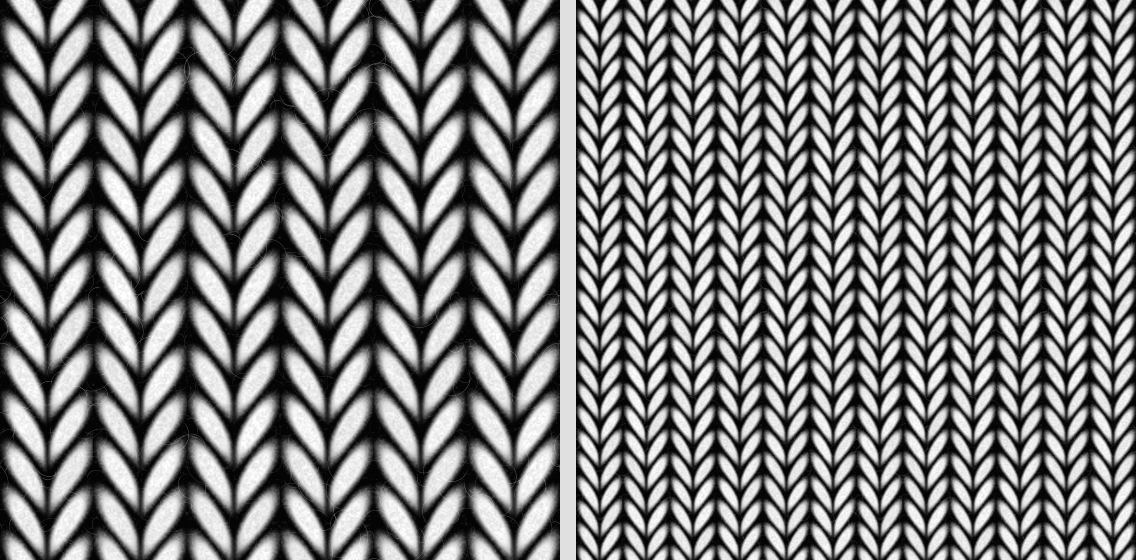
Left, the tile; right, the same tile 2 across and 2 down.
This texture is drawn by a Shadertoy shader. Its source:

```glsl
// Stocking-stitch knit: columns of mirrored, slanted soft loops on black.
// Each loop is a superellipse in sheared cell space; wrapped noise adds
// woolly grain, and scattered arcs add stray fibres. Tiles on all sides.

#define COLUMNS 6.0
#define ROWS 12.0
#define SLANT 1.23
#define BEND 0.4
#define LOOP_SIZE vec2(0.44, 0.385)
#define ROW_PHASE 0.86
#define JITTER 0.035
#define GRAIN 0.17
#define FUZZ 0.16
#define HAIR_CELLS 22.0
#define HAIR_LIGHT 0.24

const vec3 GAP_COLOR = vec3(0.015);
const vec3 WOOL_COLOR = vec3(0.93);

vec2 hash2(vec2 p) {
    vec3 q = fract(p.xyx * vec3(0.1031, 0.1030, 0.0973));
    q += dot(q, q.yzx + 33.33);
    return fract((q.xx + q.yz) * q.zy);
}

// Value noise with a whole number of cells per tile
float noise(vec2 uv, float cells) {
    vec2 p = uv * cells, i = floor(p), f = fract(p);
    f = f * f * (3.0 - 2.0 * f);
    vec2 a = mod(i, cells), b = mod(i + 1.0, cells);
    return mix(mix(hash2(a).x, hash2(vec2(b.x, a.y)).x, f.x),
               mix(hash2(vec2(a.x, b.y)).x, hash2(b).x, f.x), f.y);
}

// Brightness of the wool loops, 0 in the gaps and 1 on the crowns
float knit(vec2 uv, float fuzz) {
    float column = floor(uv.x * COLUMNS);
    float x = (fract(uv.x * COLUMNS) - 0.507) * 2.0;
    float d = abs(x), e = d - 0.46;

    // Shear the rows so that every slanted loop lies level
    float y = uv.y * ROWS - ROW_PHASE - SLANT * e + BEND * e * e;
    float row = floor(y + 0.5);
    vec2 id = vec2(column * 2.0 + step(0.0, x), mod(row, ROWS));
    vec2 rnd = hash2(id + 71.0) - 0.5;
    vec2 tilt = hash2(id + 137.0) - 0.5;

    vec2 q = vec2(e, y - row) + rnd * JITTER;
    q.y += tilt.x * 0.12 * e;
    q = abs(q) / (LOOP_SIZE * (1.0 + 0.05 * tilt.y));
    float r = pow(pow(q.x, 2.3) + pow(q.y, 2.3), 1.0 / 2.3);

    float light = 1.0 - smoothstep(0.62, 1.34, r + fuzz);
    light *= mix(0.35, 1.0, smoothstep(0.0, 0.11, d));
    return light * (1.0 + 0.06 * rnd.x);
}

// Thin curved fibres: partial circles scattered over a wrapped grid
float hairs(vec2 uv) {
    vec2 p = uv * HAIR_CELLS, base = floor(p);
    float width = max(0.0011, 0.8 / iResolution.y) * HAIR_CELLS;
    float total = 0.0;
    for (int j = -1; j <= 1; j++)
    for (int i = -1; i <= 1; i++)
    for (int k = 0; k < 2; k++) {
        vec2 cell = base + vec2(i, j);
        vec2 id = mod(cell, HAIR_CELLS) + float(k) * 57.0;
        vec2 place = hash2(id + 11.0), shape = hash2(id + 203.0);
        vec2 v = p - cell - place;
        float len = length(v), angle = 6.28318 * shape.x;
        float facing = dot(v / max(len, 0.001), vec2(cos(angle), sin(angle)));
        float line = 1.0 - smoothstep(0.0, width, abs(len - mix(0.2, 0.85, shape.y)));
        total += line * smoothstep(0.2, 0.65, facing) * (0.3 + 0.7 * place.x);
    }
    return min(total, 1.2);
}

void mainImage(out vec4 fragColor, in vec2 fragCoord) {
    vec2 uv = fract(fragCoord / iResolution.xy);
    float fine = noise(uv, 320.0) - 0.5;
    float coarse = noise(uv, 150.0) - 0.5;
    float grain = 0.65 * fine + 0.35 * coarse;

    // Loops with fuzzy rims and grainy crowns
    float wool = knit(uv, FUZZ * grain);
    vec3 color = mix(GAP_COLOR, WOOL_COLOR, wool);
    color *= 1.0 + GRAIN * grain;

    // Lint specks and stray fibres, strongest over the gaps
    float patches = 0.35 + 0.65 * smoothstep(0.3, 0.75, noise(uv, 9.0));
    float lint = 0.10 * smoothstep(0.12, 0.5, grain);
    float fibre = HAIR_LIGHT * hairs(uv) * patches;
    color += (lint + fibre) * mix(1.0, 0.12, wool);

    fragColor = vec4(clamp(color, 0.0, 1.0), 1.0);
}
```
